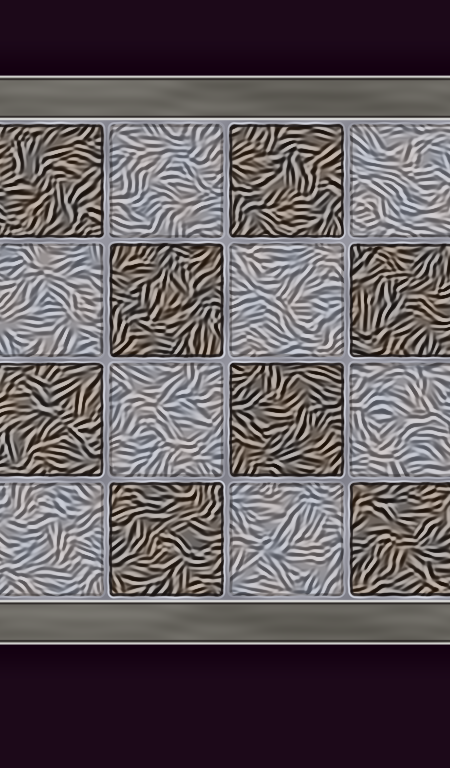
Write a WebGL 1 fragment shader that draws this pattern.

```glsl
precision highp float;
uniform vec2 u_resolution;

// Lengths are fractions of the canvas width.
#define PITCH vec2(0.2670, 0.2656)
#define LEFT_JOINT -0.0305
#define MID_Y 0.9065
#define FRAME_HALF 0.630
#define GROUT 0.0135
#define CORNER_RADIUS 0.011
#define STROKE_LENGTH 0.034
#define STROKE_SPACING 0.0172
#define STROKE_GAIN 1.9
#define FLOW_SWING 0.55

float hash(vec2 p) {
  return fract(sin(dot(p, vec2(127.1, 311.7))) * 43758.5453);
}

// Soft-edged line of half width w around d = 0.
float line(float d, float w) {
  float px = 0.8 / u_resolution.x;
  return 1.0 - smoothstep(w - px, w + px, abs(d));
}

float roundedBox(vec2 p, vec2 halfSize, float r) {
  vec2 q = abs(p) - halfSize + r;
  return length(max(q, 0.0)) + min(max(q.x, q.y), 0.0) - r;
}

// Stroke angle from layered sines, shifted for each tile.
float flowAngle(vec2 p, float seed, float lean) {
  float phase = seed * 40.0;
  return lean + FLOW_SWING * (sin(p.x * 27.0 + p.y * 19.0 + phase)
    + sin(p.y * 39.0 - p.x * 23.0 + phase * 1.7)
    + 0.7 * sin(p.x * 58.0 + p.y * 47.0 + phase * 2.3));
}

// Cellular stroke noise: each cell scatters two short rippled patches along the flow.
float strokes(vec2 p, float seed, float lean, vec2 shift) {
  vec2 base = floor(p / STROKE_LENGTH);
  float sum = 0.0;
  for (int j = -1; j <= 1; j++) {
    for (int i = -1; i <= 1; i++) {
      for (int k = 0; k < 2; k++) {
        vec2 cell = base + vec2(float(i), float(j));
        vec2 key = cell + shift + 61.3 * float(k);
        vec2 spot = (cell + vec2(hash(key), hash(key + 27.3))) * STROKE_LENGTH;
        float a = flowAngle(spot, seed, lean) + 0.5 * (hash(key + 13.9) - 0.5);
        vec2 along = vec2(cos(a), sin(a));
        vec2 d = p - spot;
        float u = dot(d, along) / STROKE_LENGTH;
        float v = dot(d, vec2(-along.y, along.x)) / STROKE_LENGTH;
        float fade = max(0.0, 1.0 - u * u - v * v / 0.36);
        float spacing = STROKE_SPACING * mix(0.8, 1.25, hash(key + 41.7));
        float ripple = cos(6.2832 * (v * STROKE_LENGTH / spacing + hash(key + 7.7)));
        sum += fade * fade * ripple;
      }
    }
  }
  return sum;
}

vec3 tiles(vec2 p) {
  vec2 grid = (p - vec2(LEFT_JOINT, MID_Y - 2.0 * PITCH.y)) / PITCH;
  vec2 id = vec2(floor(grid.x), clamp(floor(grid.y), 0.0, 3.0));
  vec2 local = (grid - id - 0.5) * PITCH;
  float seed = hash(id + 3.1);
  float brown = mod(id.x + id.y, 2.0);

  // Brushed relief
  float lean = mix(0.0, 0.6, brown) + 0.6 * (hash(id + 11.2) - 0.5);
  float relief = STROKE_GAIN * strokes(p, seed, lean, id * 17.0);
  relief /= sqrt(1.0 + relief * relief);
  vec3 base = mix(vec3(0.585, 0.58, 0.60), vec3(0.43, 0.395, 0.37), brown);
  base += 0.03 * (hash(id + 8.4) - 0.5);
  base += vec3(0.02, 0.0, -0.02) * sin(p.x * 37.0 + 9.0 * seed) * sin(p.y * 29.0);
  vec3 col = base + relief * mix(0.25, 0.34, brown);

  // Dark rim, grout and uneven highlight
  float d = roundedBox(local, 0.5 * (PITCH - GROUT), CORNER_RADIUS);
  d += 0.0006 * (sin(p.x * 130.0 + seed * 20.0) + sin(p.y * 145.0 + seed * 30.0));
  float wear = 0.5 + 0.5 * sin(p.x * 41.0 + p.y * 33.0 + seed * 20.0);
  col = mix(col, vec3(0.10, 0.08, 0.08), line(d + 0.003, 0.003) * mix(0.35, 0.85, brown));
  vec3 grout = vec3(0.54, 0.54, 0.58) + 0.05 * sin(p.x * 23.0 - p.y * 19.0);
  float px = 0.8 / u_resolution.x;
  col = mix(col, grout, smoothstep(-px, px, d));
  float shine = mix(0.3, 0.9, wear) * mix(0.6, 1.0, brown);
  return mix(col, vec3(0.86, 0.87, 0.91), line(d - 0.0025, 0.0019) * shine);
}

// Smooth metal rail with long streaks.
vec3 rail(vec2 p) {
  float bend = 1.3 * sin(p.x * 9.0) + 0.8 * sin(p.x * 21.0 + 1.0);
  float streak = sin(p.y * 75.0 + bend) + 0.5 * sin(p.y * 190.0 - 1.6 * bend + p.x * 5.0);
  return vec3(0.405, 0.395, 0.37) + 0.024 * streak + 0.03 * sin(p.x * 6.0 + 0.5);
}

void main() {
  vec2 p = gl_FragCoord.xy / u_resolution.x;
  float y = abs(p.y - MID_Y);
  float px = 0.8 / u_resolution.x;
  float fieldHalf = 2.0 * PITCH.y;

  vec3 col = rail(p);
  if (y < fieldHalf + 0.004) col = tiles(p);

  // Surround darkens close to the frame
  vec3 surround = mix(vec3(0.075, 0.0, 0.065), vec3(0.11, 0.035, 0.10),
                      smoothstep(0.0, 0.09, y - FRAME_HALF));
  col = mix(col, surround, smoothstep(-px, px, y - FRAME_HALF));

  // Frame edges: dark grooves beside pale lips
  float groove = max(line(y - fieldHalf - 0.0095, 0.0022), line(y - FRAME_HALF + 0.006, 0.002));
  col = mix(col, vec3(0.13, 0.11, 0.11), 0.8 * groove);
  float lip = max(line(y - fieldHalf - 0.0045, 0.0026), line(y - FRAME_HALF, 0.0022));
  col = mix(col, vec3(0.87, 0.87, 0.86), 0.92 * lip);
  gl_FragColor = vec4(clamp(col, 0.0, 1.0), 1.0);
}
```
